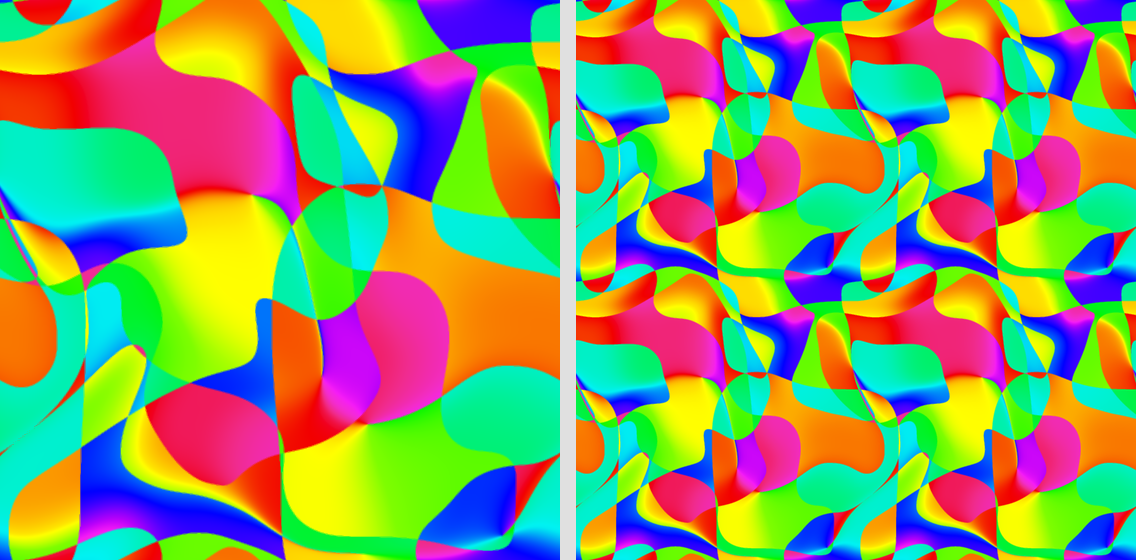
Left, the tile; right, the same tile 2 across and 2 down.
A Shadertoy shader for this background:

```glsl
// Seamless patchwork of curved, overlapping rainbow patches with sharp folds and pinwheels.
#define TAU 6.2831853
#define LAYERS 4      // sets of curved edges
#define COARSE 3      // noise cells across the canvas, even layers
#define FINE 4        // noise cells across the canvas, odd layers
#define WARP 0.055    // bending passed on to the next layer
#define JUMP 0.381    // hue step across an edge, scaled per layer
#define SPIN 0.5      // hue turns around each pinwheel
#define SHIFT 0.28    // turns the whole hue order
#define SOFT 0.004    // edge softness in canvas units
#define TAPS 3        // smoothing samples per axis
#define SEED 11

// Integer hash giving two values in -1..1
vec2 hash2(ivec2 cell, int seed) {
    uvec2 v = uvec2(cell) * 1664525u + uvec2(seed * 747 + 1013, seed * 391 + 3571);
    v.x += v.y * 1664525u;
    v.y += v.x * 1664525u;
    v ^= v >> 16u;
    v.x += v.y * 1664525u;
    v.y += v.x * 1664525u;
    v ^= v >> 16u;
    return vec2(v & 0xffffu) / 32767.5 - 1.0;
}

// Two-channel value noise that wraps over the unit square
vec2 wrapNoise(vec2 p, int period, int seed) {
    float n = float(period);
    vec2 x = p * n + float(seed) * vec2(0.37, 0.61);
    vec2 c = floor(x), f = x - c;
    vec2 s = f * f * f * (f * (f * 6.0 - 15.0) + 10.0);
    ivec2 lo = ivec2(mod(c, n)), hi = ivec2(mod(c + 1.0, n));
    return mix(mix(hash2(lo, seed), hash2(ivec2(hi.x, lo.y), seed), s.x),
               mix(hash2(ivec2(lo.x, hi.y), seed), hash2(hi, seed), s.x), s.y);
}

// Spreads a 0..1 value over the hue wheel, each colour taking its own share:
// orange, yellow, lime, teal, azure, violet, pink
float weightedHue(float t) {
    const float share[7] = float[7](0.16, 0.05, 0.17, 0.26, 0.09, 0.11, 0.16);
    const float span[7] = float[7](0.175, 0.10, 0.10, 0.155, 0.145, 0.195, 0.13);
    float hue = -0.025;
    for (int i = 0; i < 7; i++) {
        hue += span[i] * clamp(t / share[i], 0.0, 1.0);
        t -= share[i];
    }
    return hue;
}

// Vivid colour, a little dimmer in teal and paler in pink
vec3 vivid(float hue) {
    vec3 rgb = clamp(abs(mod(hue * 6.0 + vec3(0.0, 4.0, 2.0), 6.0) - 3.0) - 1.0, 0.0, 1.0);
    float pale = 0.18 * (1.0 - smoothstep(0.02, 0.11, abs(hue - 0.89)));
    float value = 0.97 - 0.03 * cos(2.0 * TAU * (hue - 0.44));
    return mix(rgb, vec3(1.0), pale) * value;
}

vec3 patchwork(vec2 p) {
    float t = SHIFT;
    // Each layer cuts along a noise contour, then bends the plane for the next
    for (int i = 0; i < LAYERS; i++) {
        vec2 v = wrapNoise(p, i % 2 == 0 ? COARSE : FINE, SEED + i);
        t += step(0.0, v.x) * fract(JUMP * float(i + 1));
        p += WARP * v.yx;
    }
    // Pinwheel gradients within the patches
    vec2 swirl = wrapNoise(p, FINE, SEED + LAYERS);
    t += SPIN * atan(swirl.y, swirl.x) / TAU;
    return vivid(weightedHue(fract(t)));
}

void mainImage(out vec4 fragColor, in vec2 fragCoord) {
    vec2 uv = fragCoord / iResolution.xy;
    vec3 sum = vec3(0.0);
    // Smooth the edges with a small grid of samples
    for (int y = 0; y < TAPS; y++)
        for (int x = 0; x < TAPS; x++) {
            vec2 tap = (vec2(x, y) + 0.5) / float(TAPS) - 0.5;
            sum += patchwork(uv + tap * SOFT);
        }
    fragColor = vec4(sum / float(TAPS * TAPS), 1.0);
}
```
